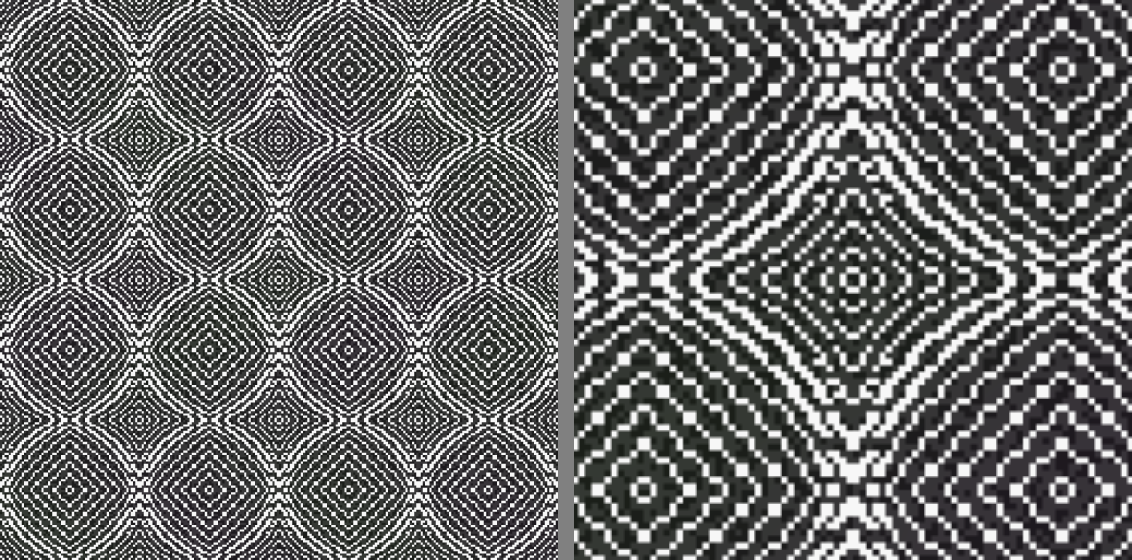
Left: the whole. Right: its middle third, enlarged.
Reproduce this pattern procedurally as a Shadertoy shader.

```glsl
// Woven diamond cloth: a mirrored point twill, four repeats across and down,
// on a fine square grid of 64 cells per repeat. Threads one or two cells wide
// bend the white staircases around discs; joined stitches brighten the rims.

const float PI = 3.14159265;

float cellHash(vec2 cell) {
    return fract(sin(dot(cell, vec2(12.99, 78.23))) * 4375.85);
}

// Thread number under a grid cell, counted from the disc centre.
// Threads are widest inside the disc and narrowest at the tile edge.
vec2 threadNumber(vec2 cell) {
    vec2 u = (cell + 0.5) / 32.0;
    vec2 bend = -0.2 * sin(PI * u) / PI + 0.12 * sin(2.0 * PI * u) / (2.0 * PI);
    return floor(28.0 * (u + bend));
}

// White on every fourth diagonal of threads
float twill(vec2 cell) {
    vec2 thread = threadNumber(cell);
    return step(abs(mod(thread.x + thread.y, 4.0) - 1.0), 0.5);
}

vec3 cloth(vec2 uv) {
    // Mirrored cell index: 0 beside the disc centre, 31 beside the tile edge
    vec2 fold = abs(fract(uv * 4.0) - 0.5) * 2.0;
    vec2 cell = floor(fold * 32.0);

    // Staircases gain a second cell along the rim of each disc
    float rim = step(abs(length(cell + 0.5) / 32.0 - 0.93), 0.1);
    float white = max(twill(cell), rim * twill(cell + vec2(1.0, 0.0)));

    // Uneven dark yarn, with a faint drift between green and violet
    float yarn = cellHash(floor(uv * 256.0));
    float drift = sin(uv.x * 11.0 + 2.0 * sin(uv.y * 7.0)) * sin(uv.y * 9.0 + 1.0);
    vec3 dark = vec3(mix(0.21, 0.11, step(0.63, yarn)));
    dark += 0.012 * drift * vec3(-0.5, 1.0, -1.0);
    return mix(dark, vec3(0.97), white);
}

void mainImage(out vec4 fragColor, in vec2 fragCoord) {
    // Soft edges: average a small square of samples
    vec2 uv = fragCoord / iResolution.xy;
    vec2 blur = max(vec2(1.1 / 512.0), 1.0 / iResolution.xy);
    vec3 color = vec3(0.0);
    for (int y = 0; y < 4; y++) {
        for (int x = 0; x < 4; x++) {
            color += cloth(uv + ((vec2(x, y) + 0.5) / 4.0 - 0.5) * blur);
        }
    }
    fragColor = vec4(color / 16.0, 1.0);
}
```
